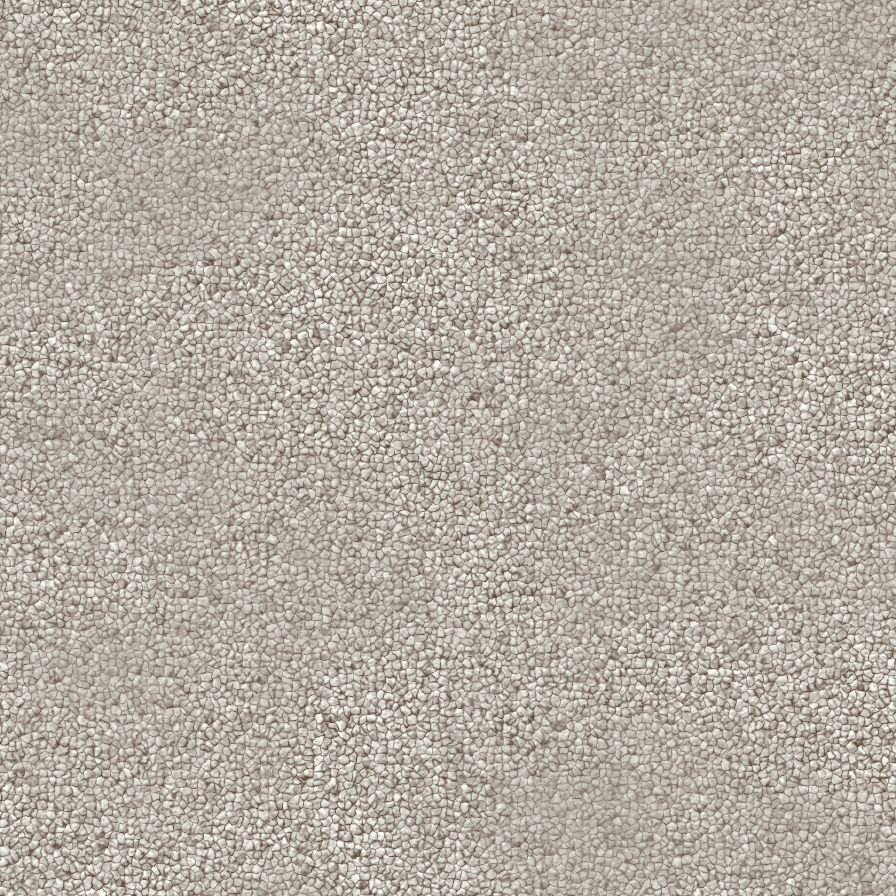
This texture is drawn by a WebGL 2 fragment shader. Its source:

```glsl
#version 300 es
precision highp float;
precision highp int;
// Soft beige wool pile: small fluffy tufts, thin brown crevices and faint brushed patches.

uniform vec2 u_resolution;
out vec4 fragColor;

const vec3 CREVICE_COLOR = vec3(0.46, 0.40, 0.36);
const vec3 TIP_COLOR = vec3(0.90, 0.89, 0.86);
const float TUFTS = 114.0;         // tufts across the canvas
const float TUFT_JITTER = 0.84;
const float SIZE_VARIATION = 0.14;
const float WARP = 0.22;           // bending of tuft outlines, in tufts
const float FRAY = 0.16;           // fine ragged edges, in tufts
const float GAP_WIDTH = 0.38;
const float GAP_DEPTH = 0.52;
const float MEAN_GAP = 0.34;       // average gap coverage, keeps patches equally bright
const float TONE_VARIATION = 0.13;
const float RELIEF = 0.38;
const float FIBRE_SCALE = 300.0;
const float FIBRE_STRENGTH = 0.72;
const float PATCH_SCALE = 5.0;
const float PATCH_STRENGTH = 0.10;
const float PATCH_CONTRAST = 1.1;
const float BASE_LEVEL = 0.59;
const vec2 LIGHT = vec2(-0.45, 0.89);

// Integer hash giving three values in 0..1
vec3 hash3(vec2 cell, uint seed) {
    uvec3 v = uvec3(uvec2(ivec2(cell)), seed);
    v = v * 1664525u + 1013904223u;
    v.x += v.y * v.z;
    v.y += v.z * v.x;
    v.z += v.x * v.y;
    v ^= v >> 16u;
    v.x += v.y * v.z;
    v.y += v.z * v.x;
    v.z += v.x * v.y;
    return vec3(v >> 8u) / 16777216.0;
}

// Smooth lattice noise, three channels in 0..1
vec3 noise3(vec2 p, uint seed) {
    vec2 cell = floor(p);
    vec2 f = fract(p);
    f = f * f * (3.0 - 2.0 * f);
    vec3 low = mix(hash3(cell, seed), hash3(cell + vec2(1, 0), seed), f.x);
    vec3 high = mix(hash3(cell + vec2(0, 1), seed), hash3(cell + vec2(1, 1), seed), f.x);
    return mix(low, high, f.y);
}

// Layered noise around zero
float mottle(vec2 p) {
    float sum = 0.0;
    float weight = 0.5;
    for (uint i = 0u; i < 4u; i++) {
        sum += weight * (noise3(p, 20u + i).x - 0.5);
        p = mat2(1.6, 1.2, -1.2, 1.6) * p + 3.7;
        weight *= 0.6;
    }
    return sum;
}

// Tuft cells: x = distance to the gap, y = tone, zw = offset from the centre
vec4 tuft(vec2 p) {
    vec2 home = floor(p);
    float nearest = 9.0;
    float second = 9.0;
    float tone = 0.0;
    vec2 offset = vec2(0.0);
    for (int y = -2; y <= 2; y++) {
        for (int x = -2; x <= 2; x++) {
            vec2 cell = home + vec2(x, y);
            vec3 rnd = hash3(cell, 1u);
            vec2 away = p - cell - 0.5 - TUFT_JITTER * (rnd.xy - 0.5);
            float d = length(away) - SIZE_VARIATION * rnd.z;
            if (d < nearest) {
                second = nearest;
                nearest = d;
                tone = hash3(cell, 2u).x;
                offset = away;
            } else {
                second = min(second, d);
            }
        }
    }
    return vec4(second - nearest, tone, offset);
}

void main() {
    vec2 uv = gl_FragCoord.xy / u_resolution.y;
    float pixel = TUFTS / u_resolution.y;

    // Brushed patches, slightly stretched along a rising diagonal
    vec2 brushed = mat2(0.85, -0.45, 0.5, 1.15) * uv;
    float nap = mottle(brushed * PATCH_SCALE);
    float contrast = clamp(1.0 + PATCH_CONTRAST * nap, 0.65, 1.3);

    // Packed tufts with frayed outlines and crevices of uneven depth
    vec2 p = uv * TUFTS;
    vec2 bend = WARP * (noise3(p * 0.9, 3u).xy - 0.5);
    vec2 fray = FRAY * (noise3(p * 2.3, 6u).xy - 0.5);
    vec4 t = tuft(p + 2.0 * (bend + fray));
    float gap = 1.0 - smoothstep(0.0, max(GAP_WIDTH, pixel), t.x);
    float depth = GAP_DEPTH * (0.6 + 0.8 * noise3(p * 1.3, 4u).x);

    // Shading inside each tuft
    float shade = depth * (MEAN_GAP - gap);
    shade += TONE_VARIATION * (t.y - 0.5);
    shade += RELIEF * dot(t.zw, LIGHT);

    // Fine fibres in two sizes
    float fibre = 0.7 * noise3(brushed * FIBRE_SCALE, 5u).x;
    fibre += 0.3 * noise3(uv * FIBRE_SCALE * 0.6, 7u).x - 0.5;
    float level = BASE_LEVEL + contrast * (shade + FIBRE_STRENGTH * fibre) + PATCH_STRENGTH * nap;

    fragColor = vec4(mix(CREVICE_COLOR, TIP_COLOR, clamp(level, -0.2, 1.18)), 1.0);
}
```
